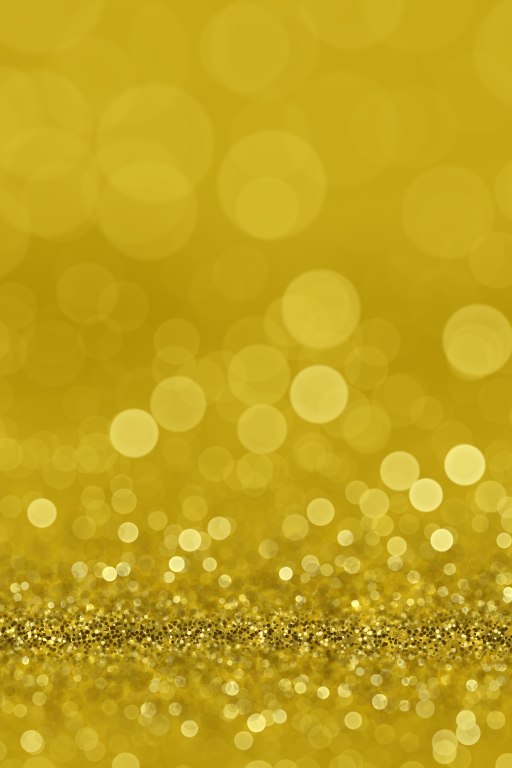
Give the GLSL for this background, as a Shadertoy shader.

```glsl
const float FOCUS = 0.262; // height of the sharp plane, in canvas widths

vec3 hash3(vec3 p) {
    p = fract(p * vec3(0.1031, 0.1030, 0.0973));
    p += dot(p, p.yxz + 33.33);
    return fract((p.xxy + p.yxx) * p.zyx);
}

float noise(vec2 p) {
    vec2 cell = floor(p), f = fract(p);
    f = f * f * (3.0 - 2.0 * f);
    float a = hash3(vec3(cell, 7.0)).x;
    float b = hash3(vec3(cell + vec2(1, 0), 7.0)).x;
    float c = hash3(vec3(cell + vec2(0, 1), 7.0)).x;
    float d = hash3(vec3(cell + vec2(1, 1), 7.0)).x;
    return mix(mix(a, b, f.x), mix(c, d, f.x), f.y);
}

// Soft lens disc with a slightly brighter rim
float disc(vec2 p, float radius) {
    float dist = length(p);
    float soft = max(radius * 0.07, 0.8 / iResolution.x);
    float rim = mix(0.82, 1.0, smoothstep(radius * 0.5, radius, dist));
    return rim * (1.0 - smoothstep(radius - soft, radius + soft, dist));
}

// Strong lights burn out towards pale yellow
vec3 lightColor(float strength) {
    return mix(vec3(0.88, 0.78, 0.20), vec3(1.0, 0.98, 0.66), pow(strength, 1.5));
}

vec3 backdrop(vec2 p) {
    vec3 deep = vec3(0.675, 0.54, 0.005), warm = vec3(0.77, 0.65, 0.08);
    float glow = smoothstep(0.8, 1.3, p.y) + 0.6 * smoothstep(0.9, 0.6, p.y);
    glow += 0.4 * smoothstep(0.1, 0.7, p.x) * smoothstep(0.5, 0.9, p.y);
    glow -= 0.15 * smoothstep(0.5, 0.2, p.y);
    glow += 0.35 * (noise(p * 4.0) - 0.5);
    return mix(deep, warm, clamp(glow, 0.0, 1.0));
}

// Scattered discs whose cells and radii grow with distance from focus
vec3 addBokeh(vec3 color, vec2 p) {
    const float STEP = 0.25;
    float side = p.y < FOCUS ? -1.0 : 1.0;
    float depth = max(abs(p.y - FOCUS), 0.004);
    float row = floor(log(depth) / STEP);
    for (int layer = 0; layer < 5; layer++) {
        float seed = float(layer) * 13.0 + side * 3.0 + 90.0;
        for (int j = -1; j <= 1; j++) {
            float r = row + float(j);
            float width = STEP * exp(r * STEP);
            float column = floor(p.x / width);
            for (int i = -1; i <= 1; i++) {
                vec3 h = hash3(vec3(column + float(i) + 50.0, r + 60.0, seed));
                vec3 k = hash3(h * 91.0 + seed);
                float d = exp((r + h.y) * STEP);
                vec2 center = vec2((column + float(i) + h.x) * width, FOCUS + side * d);
                float radius = d * mix(0.07, 0.12, k.y) + 0.001;
                float shape = disc(p - center, radius);
                float near = 1.0 - smoothstep(0.14, 0.38, d);
                float strength = mix(0.24 * h.z * h.z, 0.2 * h.z * h.z + 0.8 * pow(h.z, 14.0), near);
                color = mix(color, lightColor(strength), shape * strength);
                // Shaded flakes close to the sharp plane
                float shade = step(0.55, k.x) * 0.34 * (1.0 - smoothstep(0.03, 0.28, d));
                color = mix(color, vec3(0.53, 0.39, 0.0), shape * shade);
            }
        }
    }
    return color;
}

// Dominant lights: position and strength, sized by distance from focus
vec3 addLandmarks(vec3 color, vec2 p) {
    vec3 lights[16] = vec3[16](
        vec3(0.303, 1.220, 0.24), vec3(0.531, 1.139, 0.30), vec3(0.090, 1.145, 0.20),
        vec3(0.627, 0.897, 0.40), vec3(0.934, 0.836, 0.50), vec3(0.506, 0.766, 0.36),
        vec3(0.623, 0.730, 0.68), vec3(0.348, 0.711, 0.50), vec3(0.512, 0.662, 0.50),
        vec3(0.262, 0.654, 0.70), vec3(0.908, 0.592, 0.86), vec3(0.781, 0.580, 0.70),
        vec3(0.832, 0.533, 0.86), vec3(0.082, 0.498, 0.76), vec3(0.863, 0.445, 0.92),
        vec3(0.371, 0.445, 0.85));
    for (int i = 0; i < 16; i++) {
        vec3 light = lights[i];
        float radius = 0.121 * (light.y - FOCUS);
        color = mix(color, lightColor(light.z), light.z * disc(p - light.xy, radius));
    }
    return color;
}

// Blurred texture around the sharp plane
vec3 addMottle(vec3 color, vec2 p) {
    float depth = abs(p.y - FOCUS);
    float fine = (noise(p * 85.0 + 40.0) - 0.5) * exp(-depth * 14.0);
    float broad = (noise(p * 28.0 + 90.0) - 0.5) * exp(-depth * 6.0);
    return color * (1.0 + 0.5 * fine + 0.22 * broad);
}

// Sharp dark and bright grains on tilted grids
vec3 addGlitter(vec3 color, vec2 p) {
    float offset = (p.y - FOCUS - 0.02 * (noise(p * 9.0) - 0.5)) / 0.036;
    float band = exp(-offset * offset);
    for (int layer = 0; layer < 3; layer++) {
        float angle = 0.6 + 0.8 * float(layer);
        mat2 tilt = mat2(cos(angle), sin(angle), -sin(angle), cos(angle));
        vec2 q = tilt * p / (0.0075 + 0.002 * float(layer)) + 300.0;
        vec3 h = hash3(vec3(floor(q), float(layer) + 5.0));
        vec2 local = fract(q) - mix(vec2(0.35), vec2(0.65), h.xy);
        float grain = 1.0 - smoothstep(0.2, 0.48, length(local));
        float dark = step(h.z, 0.14 + 0.16 * band), bright = step(0.92, h.z);
        color = mix(color, vec3(0.26, 0.17, 0.01), grain * dark * band * 0.85);
        color = mix(color, vec3(1.0, 0.96, 0.62), grain * bright * band);
    }
    return color;
}

void mainImage(out vec4 fragColor, in vec2 fragCoord) {
    vec2 p = fragCoord / iResolution.xy * vec2(1.0, 1.5);
    vec3 color = backdrop(p);
    color = addBokeh(color, p);
    color = addMottle(color, p);
    color = addLandmarks(color, p);
    color = addGlitter(color, p);
    fragColor = vec4(clamp(color, 0.0, 1.0), 1.0);
}
```
